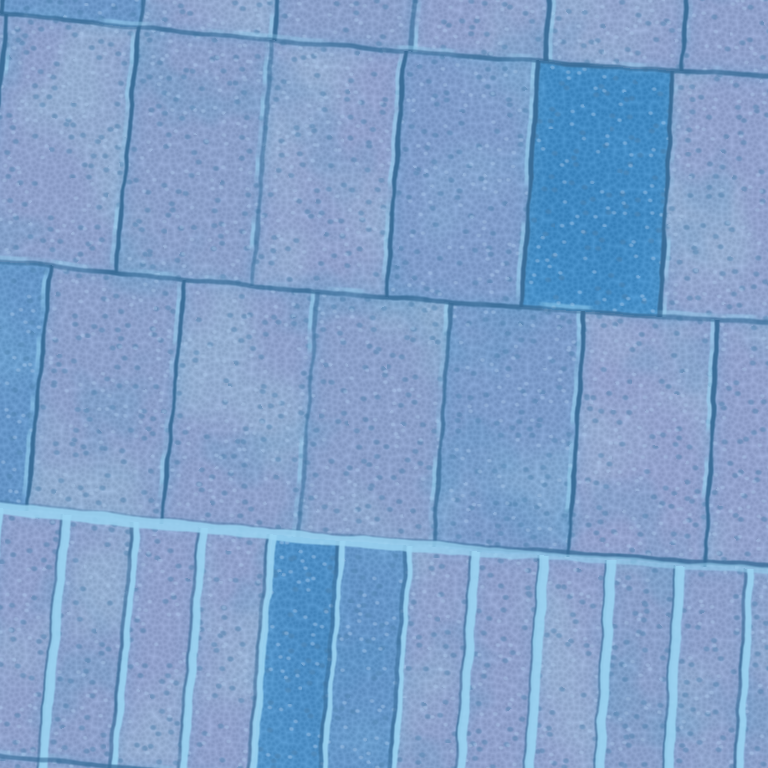
Reproduce this texture procedurally as a Shadertoy shader.

```glsl
const vec3 LAVENDER = vec3(0.555, 0.632, 0.800);
const vec3 PALE     = vec3(0.585, 0.700, 0.830);
const vec3 SLATE    = vec3(0.460, 0.625, 0.785);
const vec3 DYE      = vec3(0.265, 0.550, 0.775);
const vec3 RIM      = vec3(0.390, 0.630, 0.810);
const vec3 GAP      = vec3(0.220, 0.420, 0.590);
const vec3 MORTAR   = vec3(0.610, 0.830, 0.950);

const float ROW_HEIGHT = 0.322;
const float FIRST_JOINT = 0.0175;       // top joint at the left border
const vec2  ROW_BEND = vec2(0.107, -0.026); // slope and curve of the rows
const float WIDE = 0.175;
const float NARROW = 0.0895;
const float SHIFT[4] = float[4](0.020, -0.0085, 0.0525, 0.0735);
const float SOFTNESS = 0.0018;
const float PIT_SCALE = 64.0;
const float GRAIN_SCALE = 150.0;

// Bluer bricks: row, column, strength
const vec3 DYED[7] = vec3[7](
    vec3(0, 0, 0.45), vec3(1, 4, 1.0), vec3(1, 3, 0.22), vec3(2, -1, 0.55),
    vec3(2, 3, 0.25), vec3(3, 3, 0.85), vec3(3, 4, 0.55));

float hash(vec2 p) {
    return fract(sin(dot(p, vec2(127.1, 311.7))) * 4375.85);
}

// Layered sines, about -1 to 1
float waves(vec2 p) {
    float sum = 0.0, amp = 0.5;
    for (int i = 0; i < 4; i++) {
        p = mat2(0.8, 0.6, -0.6, 0.8) * p * 1.7 + 1.3;
        sum += amp * sin(p.x + 1.5 * sin(p.y));
        amp *= 0.6;
    }
    return sum;
}

// Cellular noise: nearest distance and the random value of that cell
vec2 cells(vec2 p) {
    vec2 base = floor(p), best = vec2(9.0, 0.0);
    for (int y = -1; y <= 1; y++)
    for (int x = -1; x <= 1; x++) {
        vec2 id = base + vec2(x, y);
        vec2 point = id + vec2(hash(id), hash(id + 37.0));
        float d = length(p - point);
        if (d < best.x) best = vec2(d, hash(id + 71.0));
    }
    return best;
}

float band(float d, float halfWidth) {
    float soft = max(SOFTNESS, 1.0 / iResolution.y);
    return 1.0 - smoothstep(halfWidth - soft, halfWidth + soft, abs(d));
}

void mainImage(out vec4 fragColor, in vec2 fragCoord) {
    vec2 p = fragCoord / iResolution.y;
    p.y = 1.0 - p.y;

    // Bent rows
    float bend = p.x * (ROW_BEND.x + ROW_BEND.y * p.x);
    float r = (p.y - FIRST_JOINT - bend) / ROW_HEIGHT + 1.0;
    r += 0.005 * waves(p * 22.0);
    float row = clamp(floor(r), 0.0, 3.0);
    float seam = round(r);
    float dy = (r - seam) * ROW_HEIGHT;

    // Leaning columns with slightly uneven joints
    bool narrow = row > 2.5;
    float width = narrow ? NARROW : WIDE;
    float lean = 0.10 - 0.05 * p.x;
    float s = p.x + lean * (r - row - 0.5) * ROW_HEIGHT - SHIFT[int(row)];
    float joint = round(s / width);
    vec2 jointId = vec2(joint, row);
    float rnd = hash(jointId + 5.0);
    float dx = s - joint * width + 0.005 * (rnd - 0.5);
    dx += 0.0016 * waves(vec2(joint * 7.0 + row, p.y * 38.0));
    vec2 brick = vec2(row, dx < 0.0 ? joint - 1.0 : joint);

    // Brick faces
    float patches = waves(p * 7.0 + brick * 3.7);
    vec3 col = mix(LAVENDER, PALE, smoothstep(-0.1, 0.9, patches) * 0.75);
    col = mix(col, SLATE, smoothstep(0.15, 0.9, waves(p * 11.0 + 9.0)) * 0.45);
    col += (hash(brick + 13.0) - 0.5) * vec3(0.035, 0.005, 0.010);
    for (int i = 0; i < 7; i++)
        if (distance(brick, DYED[i].xy) < 0.5)
            col = mix(col, DYE + 0.02 * patches, DYED[i].z);
    float edge = min(abs(dx), abs(dy));
    col = mix(col, RIM, 0.4 * exp(-edge / 0.008));

    // Grain, slanted pits and flecks
    vec2 slanted = mat2(0.75, -0.5, 0.55, 0.95) * p;
    col += 0.09 * (cells(p * GRAIN_SCALE).x - 0.45);
    vec2 pit = cells(slanted * PIT_SCALE);
    vec2 fleck = cells(slanted.yx * PIT_SCALE * 1.25 + 19.0);
    float pitMask = (1.0 - smoothstep(0.10, 0.34, pit.x)) * step(0.62, pit.y);
    float fleckMask = (1.0 - smoothstep(0.08, 0.32, fleck.x)) * step(0.72, fleck.y);
    col = mix(col, GAP + 0.08, 0.48 * pitMask);
    col = mix(col, PALE + 0.10, 0.42 * fleckMask);

    // Upright joints
    float wear = waves(vec2(p.y * 24.0 + joint * 5.0, row * 3.0 + joint));
    if (narrow) {
        col = mix(col, GAP, (0.65 + 0.2 * wear) * band(dx + 0.0055, 0.0030));
        col = mix(col, MORTAR, 0.9 * band(dx, 0.0030 + 0.0030 * rnd + 0.0008 * wear));
    } else {
        float side = rnd < 0.4 ? 1.0 : -1.0;
        float lit = smoothstep(-0.3, 0.7, wear + rnd - 0.5);
        col = mix(col, MORTAR, 0.6 * lit * band(dx - side * 0.0055, 0.0028));
        float depth = 0.5 + 0.45 * smoothstep(0.1, 0.6, hash(jointId + 29.0));
        col = mix(col, GAP, depth * band(dx, 0.0026 + 0.0009 * wear));
    }

    // Row joints
    float rowWear = waves(vec2(p.x * 20.0 + seam * 4.0, seam * 2.3));
    if (seam == 3.0) {
        float worn = smoothstep(0.45, 0.80, p.x);
        col = mix(col, GAP, (0.35 + 0.45 * worn) * band(dy + 0.006, 0.0035));
        float thick = mix(0.0075, 0.0045, worn) + 0.0014 * rowWear;
        col = mix(col, MORTAR, (0.85 - 0.3 * worn) * band(dy, thick));
    } else {
        float lit = smoothstep(-0.2, 0.7, rowWear);
        col = mix(col, MORTAR, 0.45 * lit * band(dy + 0.005, 0.003));
        col = mix(col, GAP, (0.68 - 0.25 * rowWear) * band(dy, 0.0030));
    }
    fragColor = vec4(clamp(col, 0.0, 1.0), 1.0);
}
```
